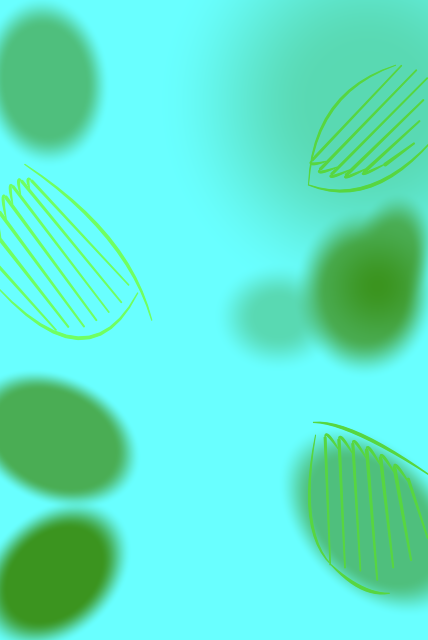
Reproduce this background procedurally as a WebGL 2 fragment shader.

```glsl
#version 300 es
// Soft green blurs on cyan with three hand-drawn, hatched leaves.
precision highp float;

uniform vec2 u_resolution;
out vec4 outColor;

#define CYAN vec3(0.41, 1.0, 1.0)
#define TEAL vec3(0.35, 0.85, 0.70)
#define SAGE vec3(0.31, 0.75, 0.49)
#define MOSS vec3(0.29, 0.68, 0.33)
#define FOREST vec3(0.23, 0.58, 0.12)
#define LIME vec3(0.44, 1.0, 0.38)
#define GRASS vec3(0.34, 0.84, 0.25)
#define PEN 0.30
#define CURVE_STEPS 12

float hash(float n) {
    return fract(sin(n * 12.9898) * 43758.5453);
}

// Blurred, rotated ellipse; the edge is half faded at the given radii.
float blob(vec2 p, vec2 center, vec2 radii, float angle, float blur) {
    float c = cos(angle), s = sin(angle);
    vec2 q = mat2(c, -s, s, c) * (p - center) / radii;
    return 1.0 - smoothstep(1.0 - blur, 1.0 + blur, length(q));
}

vec2 bezier(vec2 a, vec2 b, vec2 c, float t) {
    return mix(mix(a, b, t), mix(b, c, t), t);
}

// x: distance to the segment, y: position along it.
vec2 segment(vec2 p, vec2 a, vec2 b) {
    vec2 d = b - a;
    float h = clamp(dot(p - a, d) / dot(d, d), 0.0, 1.0);
    return vec2(length(p - a - d * h), h);
}

// Signed distance to a curved pen stroke, thin at both ends.
float stroke(vec2 p, vec2 a, vec2 b, vec2 c, float width) {
    float best = 1e3;
    vec2 from = a;
    for (int i = 0; i < CURVE_STEPS; i++) {
        float t = float(i) / float(CURVE_STEPS);
        vec2 to = bezier(a, b, c, t + 1.0 / float(CURVE_STEPS));
        vec2 hit = segment(p, from, to);
        t += hit.y / float(CURVE_STEPS);
        best = min(best, hit.x - width * (0.35 + 0.65 * sin(3.1416 * t)));
        from = to;
    }
    return best;
}

// Hatching between two curves, its lines joined by arches on the first.
float hatch(vec2 p, vec2 a, vec2 b, vec2 c, vec2 d, vec2 e, vec2 f, int count) {
    float best = 1e3;
    for (int i = 0; i < count; i++) {
        float t = float(i) / float(count - 1);
        float next = min(t + 1.0 / float(count - 1), 1.0);
        vec2 start = bezier(a, b, c, t);
        vec2 end = bezier(d, e, f, t);
        end = mix(end, start, 0.08 * hash(float(i) + a.x));
        vec2 hit = segment(p, start, end);
        float width = PEN * (1.0 - 0.45 * hit.y) * (0.8 + 0.3 * hash(float(i)));
        best = min(best, hit.x - width);

        if (i < count - 1) {
            vec2 join = mix(bezier(a, b, c, next), bezier(d, e, f, next), 0.08);
            vec2 crown = start - 1.6 * normalize(end - start);
            best = min(best, stroke(p, start, crown, join, PEN * 0.8));
        }
    }
    return best;
}

void main() {
    // The canvas is 100 units high.
    vec2 p = 100.0 * gl_FragCoord.xy / u_resolution.y;
    float pixel = 100.0 / u_resolution.y;
    vec3 color = CYAN;

    // Wide glow, upper right
    color = mix(color, TEAL, 1.0 - smoothstep(8.0, 33.0, length(p - vec2(57.5, 84.0))));

    // Blurred spots on the right
    color = mix(color, TEAL, blob(p, vec2(43.5, 50.5), vec2(6.8, 5.8), 0.0, 0.5));
    float core = blob(p, vec2(57.0, 54.3), vec2(8.7, 10.4), 0.0, 0.3);
    float lobe = blob(p, vec2(61.4, 60.5), vec2(4.8, 7.0), -0.2, 0.4);
    float shade = smoothstep(11.0, 0.0, length(p - vec2(59.0, 55.3)));
    color = mix(color, mix(MOSS, FOREST, shade), 1.0 - (1.0 - core) * (1.0 - lobe));
    color = mix(color, SAGE, blob(p, vec2(58.3, 18.6), vec2(14.5, 9.5), -0.8, 0.22));

    // Blurred spots on the left
    color = mix(color, SAGE, blob(p, vec2(7.1, 87.3), vec2(8.2, 11.0), 0.11, 0.23));
    color = mix(color, MOSS, blob(p, vec2(8.6, 31.4), vec2(12.0, 8.6), -0.45, 0.18));
    color = mix(color, FOREST, blob(p, vec2(8.5, 10.2), vec2(11.0, 8.0), 0.75, 0.25));

    // Leaf, upper right
    float upper = stroke(p, vec2(48.2, 71.1), vec2(49.0, 85.5), vec2(61.8, 89.8), PEN * 0.8);
    upper = min(upper, stroke(p, vec2(48.2, 71.1), vec2(58.0, 67.4), vec2(67.5, 78.0), PEN));
    upper = min(upper, hatch(p, vec2(48.8, 75.0), vec2(51.4, 70.7), vec2(60.2, 74.3),
        vec2(63.9, 91.0), vec2(69.7, 88.9), vec2(64.7, 77.6), 6));

    // Leaf, left
    float left = stroke(p, vec2(3.9, 74.3), vec2(20.0, 63.5), vec2(23.7, 50.0), PEN);
    left = min(left, stroke(p, vec2(-0.5, 55.2), vec2(13.9, 39.6), vec2(21.5, 54.2), PEN));
    left = min(left, hatch(p, vec2(5.0, 71.7), vec2(0.0, 72.7), vec2(-1.3, 59.6),
        vec2(21.1, 54.4), vec2(15.6, 47.9), vec2(9.4, 47.7), 7));

    // Leaf, lower right
    float lower = stroke(p, vec2(49.0, 34.0), vec2(54.7, 34.2), vec2(67.5, 25.5), PEN);
    lower = min(lower, stroke(p, vec2(49.3, 32.0), vec2(46.5, 17.0), vec2(51.8, 11.7), PEN * 0.8));
    lower = min(lower, stroke(p, vec2(51.8, 11.7), vec2(56.6, 6.9), vec2(60.8, 7.3), PEN));
    lower = min(lower, hatch(p, vec2(50.8, 31.6), vec2(57.3, 31.0), vec2(63.8, 25.1),
        vec2(51.6, 11.7), vec2(58.6, 5.0), vec2(67.0, 15.4), 7));

    color = mix(color, GRASS, smoothstep(0.6, -0.6, min(upper, lower) / pixel));
    color = mix(color, LIME, smoothstep(0.6, -0.6, left / pixel));
    outColor = vec4(color, 1.0);
}
```
